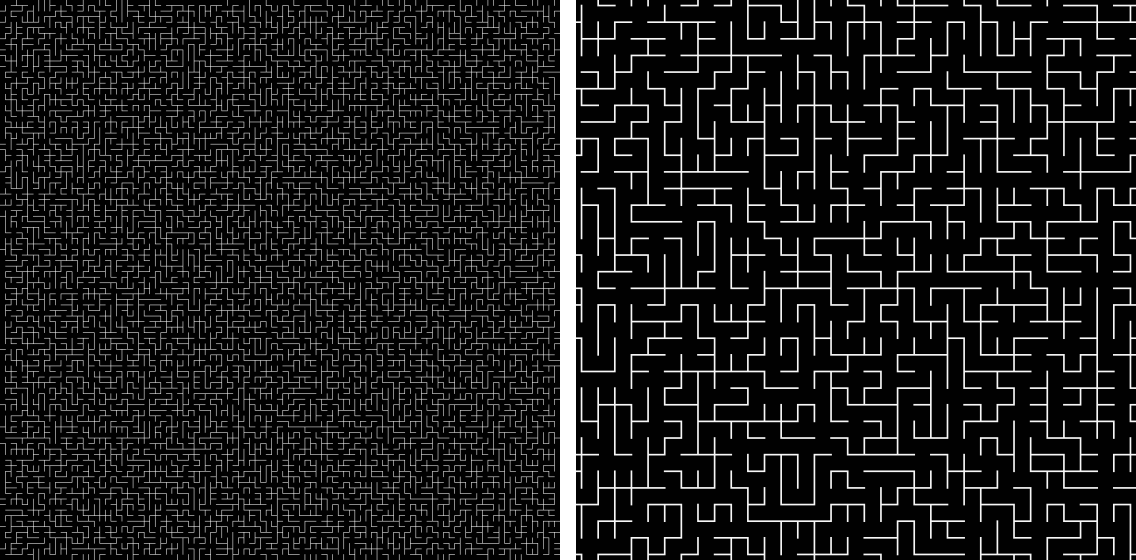
Left, the full canvas; right, a detail of the centre.
This pattern is drawn by a three.js fragment shader. Its source:

```glsl
// Dense maze of thin white walls on black, grown on a square lattice.
varying vec2 vUv;

const float CELLS = 101.0;      // lattice cells across the canvas
const float WALL_WIDTH = 0.1;   // in cells
const float SEED = 17.0;
const vec3 GROUND = vec3(0.004);
const vec3 WALL = vec3(0.97);

float hash(vec2 p) {
  vec3 q = fract(vec3(p.xyx + SEED) * vec3(0.1031, 0.1030, 0.0973));
  q += dot(q, q.yzx + 33.33);
  return fract((q.x + q.y) * q.z);
}

// Directions: 0 right, 1 up, 2 left, 3 down
vec2 heading(float dir) {
  float a = dir * 1.5707963;
  return floor(vec2(cos(a), sin(a)) + 0.5);
}

float opposite(float dir) { return mod(dir + 2.0, 4.0); }

bool same(float a, float b) { return abs(a - b) < 0.5; }

// Random direction of a node; nodes on the frame choose none
float randomChoice(vec2 node) {
  vec2 inset = min(node, CELLS - node);
  if (min(inset.x, inset.y) < 0.5) return -9.0;
  return floor(4.0 * hash(node));
}

// Odd nodes turn away from even neighbours that already point at them,
// so nearly every node adds one new wall
float choice(vec2 node) {
  float first = randomChoice(node);
  if (first < 0.0 || mod(node.x + node.y, 2.0) < 0.5) return first;
  for (int k = 0; k < 4; k++) {
    float dir = mod(first + float(k), 4.0);
    if (!same(randomChoice(node + heading(dir)), opposite(dir))) return dir;
  }
  return first;
}

bool linked(vec2 node, float dir) {
  if (same(choice(node), dir)) return true;
  return same(choice(node + heading(dir)), opposite(dir));
}

// A link is a wall unless it is the floor of a closed unit square
bool hasWall(vec2 node, float dir) {
  if (!linked(node, dir)) return false;
  if (mod(dir, 2.0) > 0.5) return true;
  vec2 a = dir < 0.5 ? node : node - vec2(1.0, 0.0);
  if (!linked(a, 1.0)) return true;
  if (!linked(a + vec2(1.0, 0.0), 1.0)) return true;
  return !linked(a + vec2(0.0, 1.0), 0.0);
}

// Share of a window of width w around x that lies between lo and hi
float overlap(float x, float lo, float hi, float w) {
  return clamp((min(hi, x + 0.5 * w) - max(lo, x - 0.5 * w)) / w, 0.0, 1.0);
}

// Antialiased area of the walls meeting at the nearest node
float wallCover(vec2 p, vec2 soft) {
  vec2 node = floor(p + 0.5);
  vec2 d = p - node;
  float h = 0.5 * WALL_WIDTH;
  float acrossX = overlap(d.x, -h, h, soft.x);
  float acrossY = overlap(d.y, -h, h, soft.y);
  if (acrossX + acrossY <= 0.0) return 0.0;

  bool right = hasWall(node, 0.0);
  bool up = hasWall(node, 1.0);
  bool left = hasWall(node, 2.0);
  bool down = hasWall(node, 3.0);
  if (!(right || up || left || down)) return 0.0;

  float alongX = overlap(d.x, left ? -2.0 : -h, right ? 2.0 : h, soft.x);
  float alongY = overlap(d.y, down ? -2.0 : -h, up ? 2.0 : h, soft.y);
  return alongX * acrossY + alongY * acrossX - acrossX * acrossY;
}

void main() {
  vec2 p = vUv * CELLS;
  vec2 soft = max(fwidth(p), vec2(0.0001));
  gl_FragColor = vec4(mix(GROUND, WALL, wallCover(p, soft)), 1.0);
}
```
